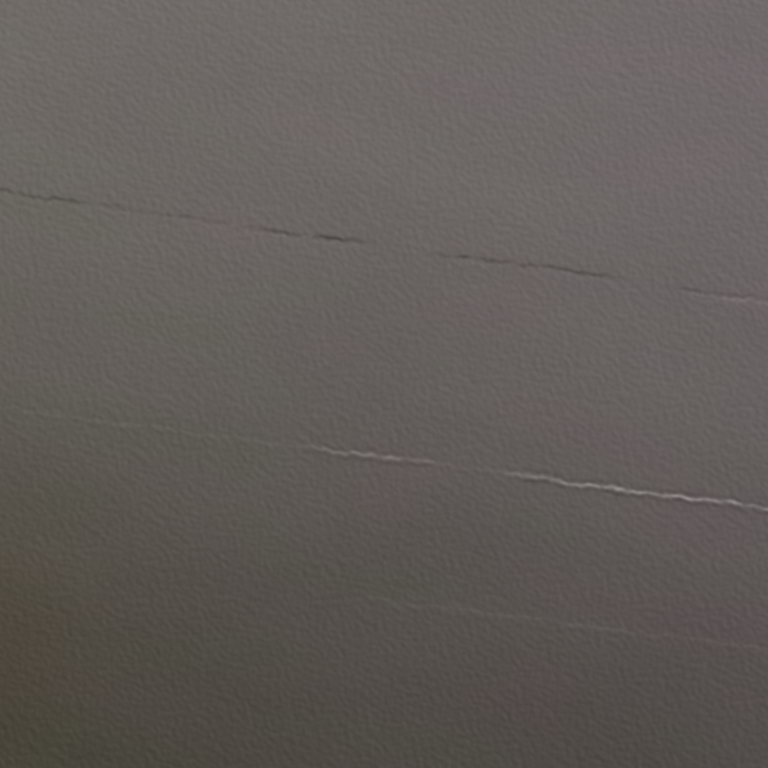
A Shadertoy shader for this texture:

```glsl
// Dim matte wall in soft falling light, with fine pebbled grain and shallow seams.
// A tilted gradient gives the light, embossed gradient noise gives the grain,
// and rough broken lines with a shaded flank give the slanting seams.

#define GRAIN_SCALE 125.0
#define GRAIN_DEPTH 0.027
#define BLOTCH_DEPTH 0.020
#define SEAM_WIDTH 0.0029
#define SEAM_WOBBLE 0.0050
#define LIGHT_TONE vec3(0.438, 0.416, 0.408)
#define MID_TONE vec3(0.374, 0.354, 0.339)
#define DARK_TONE vec3(0.285, 0.268, 0.243)
#define CORNER_TINT vec3(-0.006, -0.018, -0.027)

// Unit gradient with a pseudo-random direction for a lattice cell
vec2 cellGradient(vec2 cell) {
    vec3 p = fract(cell.xyx * vec3(0.1031, 0.1030, 0.0973));
    p += dot(p, p.yzx + 33.33);
    float angle = 6.28318 * fract((p.x + p.y) * p.z);
    return vec2(cos(angle), sin(angle));
}

float gradientNoise(vec2 p) {
    vec2 cell = floor(p);
    vec2 f = p - cell;
    vec2 blend = f * f * f * (f * (f * 6.0 - 15.0) + 10.0);
    vec2 e = vec2(1.0, 0.0);
    float a = dot(cellGradient(cell), f);
    float b = dot(cellGradient(cell + e.xy), f - e.xy);
    float c = dot(cellGradient(cell + e.yx), f - e.yx);
    float d = dot(cellGradient(cell + e.xx), f - e.xx);
    return mix(mix(a, b, blend.x), mix(c, d, blend.x), blend.y);
}

// Height of the pebbled surface, from two layers turned against each other
float grainHeight(vec2 uv) {
    vec2 p = GRAIN_SCALE * vec2(0.80 * uv.x - 0.60 * uv.y, 0.60 * uv.x + 0.80 * uv.y);
    vec2 q = 1.35 * vec2(0.38 * p.x - 0.92 * p.y, 0.92 * p.x + 0.38 * p.y);
    return gradientNoise(p * vec2(0.9, 1.0) + 40.0) + 0.6 * gradientNoise(q + 91.0);
}

// Soft-ended window over one stretch of a seam
float stretch(float x, float start, float end) {
    return smoothstep(start - 0.03, start + 0.03, x)
         * (1.0 - smoothstep(end - 0.03, end + 0.02, x));
}

float ridge(float offset, float width) {
    float t = offset / width;
    return exp(-t * t);
}

// Signed height above a straight seam whose edge wavers and frays
float seamOffset(vec2 uv, float startHeight, float slope, float seed) {
    float wobble = gradientNoise(vec2(uv.x * 20.0, seed))
                 + 0.7 * gradientNoise(vec2(uv.x * 75.0, uv.y * 40.0 + seed));
    return uv.y - startHeight - slope * uv.x - SEAM_WOBBLE * wobble;
}

// Uneven strength along a seam, with short breaks
float wear(vec2 uv, float seed) {
    float slow = gradientNoise(vec2(uv.x * 26.0, seed));
    float quick = gradientNoise(vec2(uv.x * 80.0, uv.y * 90.0 + seed));
    return clamp(0.85 + 0.9 * slow + 0.9 * quick, 0.1, 1.4);
}

// Upper seam: dark groove with a faint lit lip, turning pale at the right
float upperSeam(vec2 uv) {
    float d = seamOffset(uv, 0.752, -0.143, 3.4);
    float groove = 0.70 * stretch(uv.x, -0.10, 0.11) + 0.42 * stretch(uv.x, 0.13, 0.30)
                 + stretch(uv.x, 0.33, 0.475) + 0.75 * stretch(uv.x, 0.57, 0.81)
                 + 0.40 * stretch(uv.x, 0.87, 1.10);
    float lip = 0.5 * groove + 0.8 * stretch(uv.x, 0.91, 1.10);
    float shade = -0.085 * groove * ridge(d, SEAM_WIDTH);
    shade += 0.042 * lip * ridge(d + 2.0 * SEAM_WIDTH, SEAM_WIDTH);
    return shade * wear(uv, 7.3);
}

// Lower seam: pale raised edge, strongest toward the right
float lowerSeam(vec2 uv) {
    float d = seamOffset(uv, 0.470, -0.131, 11.6);
    float edge = 0.14 * stretch(uv.x, -0.10, 0.38) + 0.60 * stretch(uv.x, 0.41, 0.56)
               + 0.10 * stretch(uv.x, 0.55, 0.66) + stretch(uv.x, 0.67, 1.10);
    float shade = 0.145 * ridge(d, SEAM_WIDTH * 0.95);
    shade -= 0.045 * ridge(d + 2.1 * SEAM_WIDTH, SEAM_WIDTH);
    shade -= 0.030 * ridge(d - 2.1 * SEAM_WIDTH, SEAM_WIDTH);
    return shade * edge * wear(uv, 15.2);
}

// Barely visible third seam near the bottom
float faintSeam(vec2 uv) {
    float d = seamOffset(uv, 0.281, -0.125, 19.7);
    return 0.022 * stretch(uv.x, 0.48, 1.0) * ridge(d, SEAM_WIDTH) * wear(uv, 23.1);
}

void mainImage(out vec4 fragColor, in vec2 fragCoord) {
    vec2 uv = fragCoord / iResolution.xy;

    // Light falling off toward the lower left
    float light = uv.y + 0.18 * (uv.x - 0.5) * (1.3 - 0.9 * uv.y);
    vec3 color = mix(DARK_TONE, MID_TONE, smoothstep(-0.24, 0.58, light));
    color = mix(color, LIGHT_TONE, smoothstep(0.20, 0.98, light));

    // Warm dark corner, olive left side, mauve right side
    vec2 toCorner = (uv - vec2(-0.04, 0.18)) * vec2(1.0, 1.15);
    color += CORNER_TINT * exp(-dot(toCorner, toCorner) / 0.028);
    color += vec3(0.004, -0.006, 0.016) * (uv.x - 0.45);

    // Broad streaky clouds of light and tint that follow the seams
    vec2 drift = vec2(uv.x, uv.y + 0.14 * uv.x);
    float cloud = gradientNoise(drift * vec2(3.0, 9.0) + 13.0);
    float tint = gradientNoise(drift * vec2(5.0, 14.0) + 71.0);
    color += BLOTCH_DEPTH * (0.6 * cloud + tint * vec3(0.5, -0.2, 0.4));
    color += 0.3 * BLOTCH_DEPTH * gradientNoise(uv * 30.0 + 57.0);

    // Grain lit from the upper right
    vec2 toLight = vec2(0.0024, 0.0024);
    color += GRAIN_DEPTH * (grainHeight(uv) - grainHeight(uv + toLight));

    color += upperSeam(uv) + lowerSeam(uv) + faintSeam(uv);
    fragColor = vec4(clamp(color, 0.0, 1.0), 1.0);
}
```
